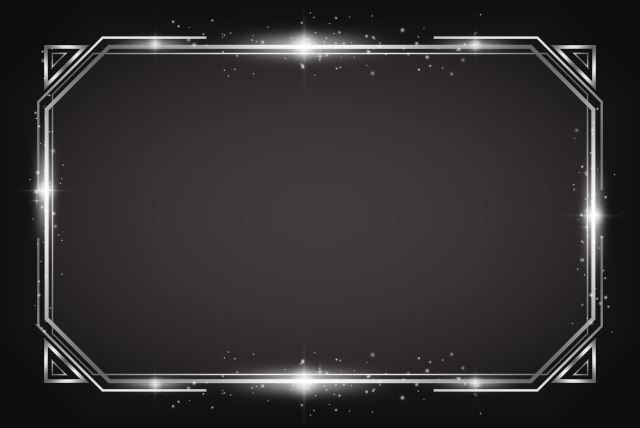
Give the GLSL for this background, as a WebGL 2 fragment shader.

```glsl
#version 300 es
precision highp float;
// Dark backdrop with a chamfered silver double frame, corner triangles, glints and sparkling dust.

uniform vec2 u_resolution;
out vec4 outColor;

// Lengths are fractions of the canvas height, measured from the centre.
const vec3 PANEL_CENTRE = vec3(0.252, 0.228, 0.240);
const vec3 PANEL_EDGE = vec3(0.100, 0.092, 0.100);
const vec3 OUTSIDE_NEAR = vec3(0.088, 0.082, 0.088);
const vec3 OUTSIDE_FAR = vec3(0.058, 0.055, 0.058);
const vec3 SILVER_DARK = vec3(0.40, 0.40, 0.40);
const vec3 SILVER_LIGHT = vec3(0.91, 0.91, 0.90);

// Half width, half height and diagonal cut (x + y) of each outline.
const vec3 MAIN_FRAME = vec3(0.6387, 0.3906, 0.8828);
const vec3 INNER_FRAME = vec3(0.625, 0.375, 0.9043);
const vec3 OUTER_FRAME = vec3(0.6582, 0.4121, 0.9199);
const vec3 BIG_TRIANGLE = vec3(0.6445, 0.3945, 0.9336);
const vec3 SMALL_TRIANGLE = vec3(0.627, 0.377, 0.9668);
const vec2 OUTER_GAP = vec2(0.2656, 0.0566);
const float MAIN_WIDTH = 0.0095;
const float INNER_WIDTH = 0.0034;
const float OUTER_WIDTH = 0.0058;
const float TRIANGLE_WIDTH = 0.0085;

const vec2 TOP_GLINT = vec2(-0.037, 0.392);
const vec2 LEFT_GLINT = vec2(-0.643, 0.055);
const vec2 RIGHT_GLINT = vec2(0.639, -0.004);
const int TOP_DUST = 90;
const int SIDE_DUST = 60;

vec3 hash3(float n) {
    vec3 v = fract(vec3(n) * vec3(0.1031, 0.1030, 0.0973));
    v += dot(v, v.yzx + 33.33);
    return fract((v.xxy + v.yzz) * v.zyx);
}

float coverage(float d) {
    return clamp(0.5 - d * u_resolution.y, 0.0, 1.0);
}

float chamferedBox(vec2 q, vec3 s) {
    return max(max(q.x - s.x, q.y - s.y), (q.x + q.y - s.z) * 0.7071);
}

float cornerTriangle(vec2 q, vec3 s) {
    return max(max(q.x - s.x, q.y - s.y), (s.z - q.x - q.y) * 0.7071);
}

float stroke(float d, float width) {
    return abs(d) - 0.5 * width;
}

// Polished bands running along the outline.
vec3 silver(float along, float frequency, float peak) {
    float shine = 0.5 + 0.5 * cos(frequency * (along - peak));
    return mix(SILVER_DARK, SILVER_LIGHT, shine);
}

// Soft streak lying along x, with a hot core and crossed rays.
float glint(vec2 p, float size) {
    vec2 a = abs(p) / size;
    float streak = 0.75 * exp(-dot(a * vec2(0.9, 4.2), a * vec2(0.9, 4.2)));
    float core = 1.2 * exp(-dot(a, a) * 22.0);
    float rays = exp(-a.x * 2.2 - a.y * 32.0) + exp(-a.y * 4.0 - a.x * 32.0);
    return streak + core + 0.6 * rays;
}

float star(vec2 p, float size) {
    vec2 a = abs(p) / size;
    return exp(-a.x * 3.0 - a.y * 14.0) + exp(-a.y * 3.0 - a.x * 14.0);
}

// Specks gathered around the x axis, denser towards the origin.
float dust(vec2 p, vec2 spread, int count, float seed) {
    float light = 0.0;
    for (int i = 0; i < count; i++) {
        vec3 h = hash3(float(i) * 3.7 + seed);
        vec3 k = hash3(float(i) * 5.3 + seed + 71.0);
        vec2 s = h.xy * 2.0 - 1.0;
        vec2 spot = spread * s * pow(abs(s), vec2(0.6, 0.7));
        float radius = mix(0.0014, 0.0040, k.x * k.x * k.x);
        float d = length(p - spot) / radius;
        light += mix(0.3, 0.95, k.y) * exp(-d * d);
    }
    return light;
}

void main() {
    vec2 p = (gl_FragCoord.xy - 0.5 * u_resolution) / u_resolution.y;
    vec2 q = abs(p);
    vec2 upper = vec2(p.x, q.y);
    float along = q.x - q.y;

    // Backdrop and panel
    float mainEdge = chamferedBox(q, MAIN_FRAME);
    vec2 r = p / MAIN_FRAME.xy;
    vec3 panel = mix(PANEL_CENTRE, PANEL_EDGE, min(0.62 * dot(r, r), 1.0));
    vec3 color = mix(OUTSIDE_NEAR, OUTSIDE_FAR, smoothstep(0.0, 0.13, mainEdge));
    color = mix(color, panel, coverage(mainEdge));

    // Frame lines
    float innerLine = stroke(chamferedBox(q, INNER_FRAME), INNER_WIDTH);
    float outerLine = stroke(chamferedBox(q, OUTER_FRAME), OUTER_WIDTH);
    outerLine = max(outerLine, max(OUTER_GAP.x - q.x, OUTER_GAP.y - q.y));
    color = mix(color, silver(along, 6.1, -0.25), coverage(innerLine));
    color = mix(color, silver(along, 6.1, 0.04), coverage(outerLine));
    color = mix(color, silver(along, 6.1, -0.39), coverage(stroke(mainEdge, MAIN_WIDTH)));

    // Corner triangles
    float bigEdge = cornerTriangle(q, BIG_TRIANGLE) + 0.5 * TRIANGLE_WIDTH;
    float smallEdge = cornerTriangle(q, SMALL_TRIANGLE) + 0.5 * INNER_WIDTH;
    float triangles = min(stroke(bigEdge, TRIANGLE_WIDTH), stroke(smallEdge, INNER_WIDTH));
    color = mix(color, silver(along, 62.0, 0.2), coverage(triangles));

    // Glints and dust
    float light = glint(upper - TOP_GLINT, 0.105);
    light += 0.6 * glint(upper - vec2(-0.385, 0.398), 0.055);
    light += 0.6 * glint(upper - vec2(0.363, 0.396), 0.055);
    light += glint((p - LEFT_GLINT).yx, 0.075) + glint((p - RIGHT_GLINT).yx, 0.08);
    light += 0.8 * star(upper - vec2(0.0, 0.369), 0.022);
    light += 0.7 * star(p - vec2(-0.662, 0.031), 0.018);
    light += 0.7 * star(p - vec2(0.623, -0.031), 0.018);
    light += dust(upper - vec2(0.02, 0.397), vec2(0.37, 0.075), TOP_DUST, 4.0);
    light += dust((p - LEFT_GLINT).yx, vec2(0.34, 0.045), SIDE_DUST, 23.0);
    light += dust((p - RIGHT_GLINT).yx, vec2(0.28, 0.05), SIDE_DUST, 57.0);
    color = mix(color, vec3(1.0), 1.0 - exp(-1.3 * light));

    outColor = vec4(color, 1.0);
}
```
